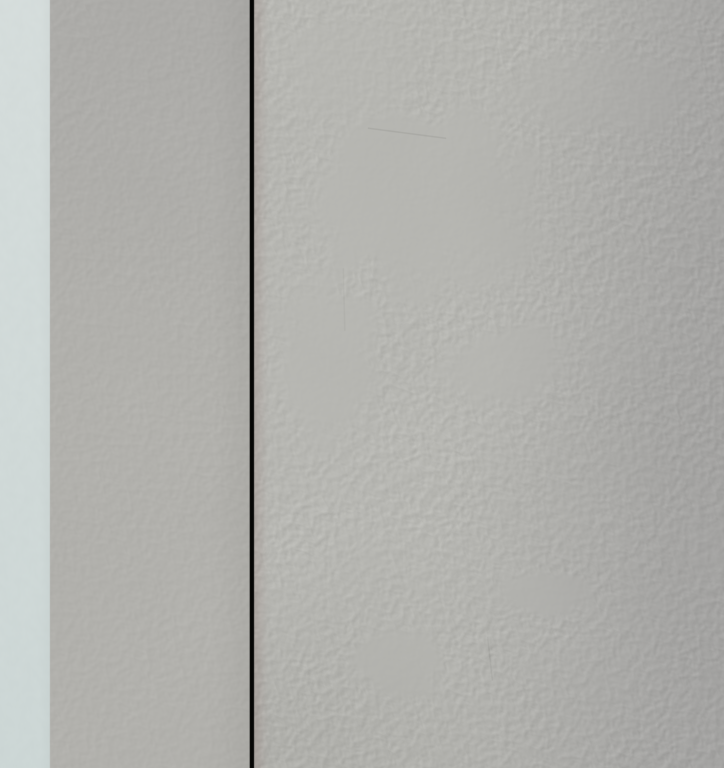
Write a WebGL 1 fragment shader that draws this texture.

```glsl
precision highp float;

uniform vec2 u_resolution;

vec2 hash2(vec2 cell) {
  vec2 q = vec2(dot(cell, vec2(127.1, 311.7)), dot(cell, vec2(269.5, 183.3)));
  return fract(sin(q) * 4375.85);
}

// Distance to the nearest scattered point
float cellular(vec2 p) {
  vec2 cell = floor(p);
  vec2 local = fract(p);
  float nearest = 2.0;
  for (int j = -1; j <= 1; j++) {
    for (int i = -1; i <= 1; i++) {
      vec2 o = vec2(float(i), float(j));
      vec2 d = o + hash2(cell + o) - local;
      nearest = min(nearest, dot(d, d));
    }
  }
  return sqrt(nearest);
}

// Layered sines, roughly -1 to 1
float waves(vec2 p) {
  float sum = 0.0;
  float amp = 0.5;
  for (int i = 0; i < 5; i++) {
    sum += amp * sin(p.x + 1.7 * sin(p.y * 0.8)) * cos(p.y + 1.3 * sin(p.x * 0.7));
    p = mat2(1.3, 1.2, -1.2, 1.3) * p + 2.3;
    amp *= 0.62;
  }
  return sum;
}

float plasterHeight(vec2 p) {
  vec2 warped = p + 0.004 * vec2(waves(p * 70.0), waves(p.yx * 70.0 + 4.0));
  return 0.55 * cellular(warped * 78.0) + 0.4 * cellular(warped * 135.0 + 7.0);
}

// Slope of the plaster towards the upper left light
float relief(vec2 p, vec2 toLight) {
  return plasterHeight(p - toLight) - plasterHeight(p + toLight);
}

// Soft elliptical area with a ragged border
float patchMask(vec2 p, vec2 center, vec2 radius, float ragged) {
  float d = length((p - center) / radius) + ragged;
  return 1.0 - smoothstep(0.65, 1.2, d);
}

float scratch(vec2 p, vec2 a, vec2 b, float width) {
  vec2 ab = b - a;
  float t = clamp(dot(p - a, ab) / dot(ab, ab), 0.0, 1.0);
  return 1.0 - smoothstep(0.0, width, length(p - a - t * ab));
}

float band(float x, float left, float right, float soft) {
  return smoothstep(left - soft, left + soft, x) * (1.0 - smoothstep(right - soft, right + soft, x));
}

// Areas where the trowel left the plaster flat
float smoothAreas(vec2 p) {
  float ragged = 0.35 * waves(p * 32.0);
  float m = patchMask(p, vec2(0.545, 0.735), vec2(0.155, 0.125), ragged);
  m = max(m, patchMask(p, vec2(0.425, 0.535), vec2(0.075, 0.12), ragged));
  m = max(m, patchMask(p, vec2(0.665, 0.525), vec2(0.085, 0.05), ragged));
  m = max(m, patchMask(p, vec2(0.525, 0.135), vec2(0.055, 0.045), ragged));
  m = max(m, patchMask(p, vec2(0.705, 0.225), vec2(0.055, 0.03), ragged));
  m = max(m, 0.7 * patchMask(p, vec2(0.79, 0.88), vec2(0.11, 0.06), ragged));
  return max(m, 0.6 * patchMask(p, vec2(0.46, 0.91), vec2(0.09, 0.07), ragged));
}

vec3 leftPanel(vec2 p, float slope) {
  vec3 tone = mix(vec3(0.695, 0.692, 0.675), vec3(0.675, 0.672, 0.66), smoothstep(0.45, 1.0, p.y));
  tone -= 0.02 * smoothstep(0.27, 0.325, p.x);
  float strength = 0.032 + 0.01 * waves(p * 14.0);
  return tone + slope * strength + 0.005 * waves(p * 11.0);
}

vec3 rightPanel(vec2 p, float slope) {
  float shade = smoothstep(0.56, 1.0, p.x + 0.07 * (0.6 - p.y));
  vec3 tone = mix(vec3(0.714, 0.714, 0.696), vec3(0.638, 0.636, 0.63), shade);
  tone -= 0.025 * smoothstep(0.35, 0.0, p.y) * smoothstep(0.9, 0.35, p.x);
  float flatness = smoothAreas(p);
  float strength = mix(0.085, 0.012, flatness) * (0.85 + 0.3 * waves(p * 16.0));
  tone += slope * strength + 0.006 * waves(p * 9.0);

  // Fine trowel marks
  float marks = scratch(p, vec2(0.48, 0.833), vec2(0.58, 0.82), 0.002);
  marks += 0.5 * scratch(p, vec2(0.447, 0.65), vec2(0.449, 0.57), 0.002);
  marks += 0.8 * scratch(p, vec2(0.635, 0.17), vec2(0.641, 0.115), 0.002);
  tone -= 0.045 * marks;

  // Warm shadow beside the groove
  float rim = 1.0 - smoothstep(0.33, 0.352, p.x);
  return tone - rim * vec3(0.035, 0.06, 0.06);
}

void main() {
  vec2 p = gl_FragCoord.xy / u_resolution.y;
  float soft = 0.0012;
  float slope = relief(p, vec2(-0.0016, 0.0016));

  vec3 color = mix(leftPanel(p, slope), rightPanel(p, slope), smoothstep(0.327, 0.329, p.x));

  // Pale border
  vec3 pale = mix(vec3(0.80, 0.84, 0.835), vec3(0.835, 0.865, 0.86), p.y);
  pale += 0.006 * waves(p * vec2(180.0, 130.0)) - 0.015 * smoothstep(0.05, 0.066, p.x);
  color = mix(pale, color, smoothstep(0.065 - soft, 0.065 + soft, p.x));

  // Dark groove
  float groove = band(p.x, 0.3252, 0.3308, soft);
  color = mix(color, vec3(0.025, 0.025, 0.02), groove);
  gl_FragColor = vec4(clamp(color, 0.0, 1.0), 1.0);
}
```
